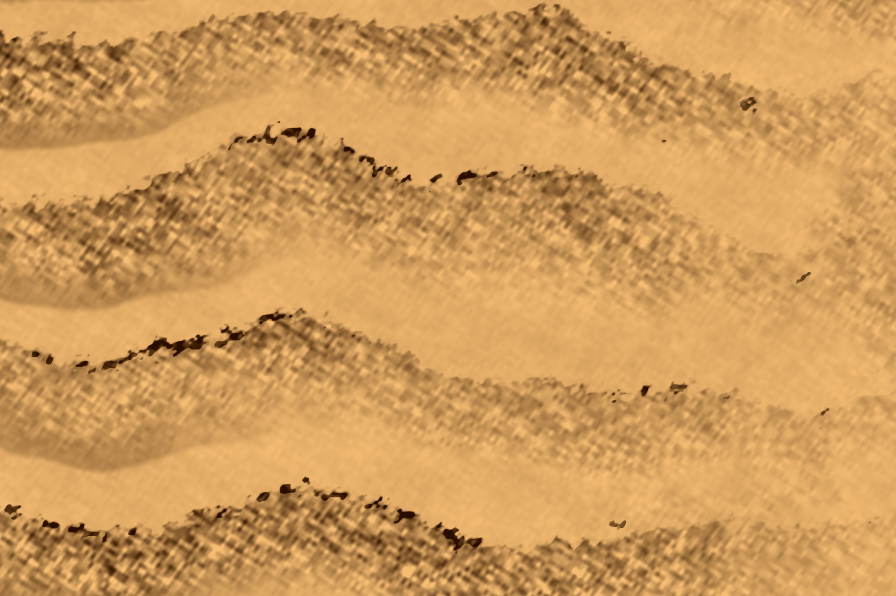
Give the GLSL for this texture, as a Shadertoy shader.

```glsl
// Wind-blown ochre sand: smooth pale ledges above ragged, dark, hatched slopes.
#define ROWS 4.0            // ledges over the canvas height
#define TILT 0.25           // downward drift of ledges to the right
#define WARP 1.1            // waviness of the ledges
#define GRAIN 0.62          // contrast of the hatched grain
#define SLOPE_SHADE 0.25    // darkness of the open slope
#define CREST_SHADE 0.30    // extra darkness below each crest
#define TUFT_SIZE 0.015     // size of the dark tufts
#define SPOTS 5             // lone tufts on the right
#define DARK_SAND vec3(0.34, 0.20, 0.07)
#define PALE_SAND vec3(0.93, 0.71, 0.43)

float hash(vec2 p) {
    return fract(sin(dot(p, vec2(127.1, 311.7))) * 43758.5453);
}

float noise(vec2 p) {
    vec2 i = floor(p), f = fract(p);
    f = f * f * (3.0 - 2.0 * f);
    return mix(mix(hash(i), hash(i + vec2(1, 0)), f.x),
               mix(hash(i + vec2(0, 1)), hash(i + vec2(1, 1)), f.x), f.y);
}

float fbm(vec2 p) {
    float sum = 0.0, weight = 0.53;
    for (int i = 0; i < 4; i++) {
        sum += weight * noise(p);
        p = mat2(1.6, 1.2, -1.2, 1.6) * p + 7.3;
        weight *= 0.5;
    }
    return sum;
}

// Two crossing sets of short strokes, centred on zero
float hatch(vec2 p) {
    float rising = noise(vec2(dot(p, vec2(0.6, 0.8)) * 75.0, dot(p, vec2(0.8, -0.6)) * 165.0));
    float falling = noise(vec2(dot(p, vec2(0.85, -0.53)) * 50.0, dot(p, vec2(0.53, 0.85)) * 130.0));
    return rising + falling - 1.0;
}

// Closeness to a few lone tufts on the right
float loneTufts(vec2 p, float aspect) {
    float near = 0.0;
    for (int i = 0; i < SPOTS; i++) {
        float id = float(i);
        vec2 centre = vec2(aspect * mix(0.68, 0.99, hash(vec2(id, 3.0))),
                           (id + hash(vec2(id, 8.0))) / float(SPOTS));
        vec2 away = (p - centre) / vec2(0.022, 0.028);
        near = max(near, exp(-dot(away, away)));
    }
    return near;
}

void mainImage(out vec4 fragColor, in vec2 fragCoord) {
    vec2 p = fragCoord / iResolution.y;
    float aspect = iResolution.x / iResolution.y;
    float across = p.x / aspect;

    // Ledge rows, counted from the top
    float phase = (1.0 - p.y) * ROWS - TILT * p.x
                + WARP * (fbm(p * vec2(1.7, 1.3) + 4.0) - 0.5) + 0.2;
    float row = floor(phase), f = fract(phase);
    float crest = mix(0.14, 0.50, noise(vec2(p.x * 3.2 + row * 5.7, row * 9.1)));
    float depth = (f - crest) / (1.0 - crest);

    // Ragged upper edge, fading foot
    float tuftNoise = 0.65 * noise(vec2(p.x - 0.4 * p.y, p.y) / TUFT_SIZE)
                    + 0.35 * noise(vec2(p.x - 0.4 * p.y, p.y) * 2.3 / TUFT_SIZE + 5.0);
    float raggedDepth = depth + 0.22 * (tuftNoise - 0.5);
    float cover = smoothstep(0.0, 0.07, raggedDepth) * (1.0 - smoothstep(0.4, 1.0, depth));
    float leftness = 1.0 - smoothstep(0.55, 0.95, across);
    float patches = smoothstep(0.25, 0.65, fbm(p * vec2(2.6, 3.5) + 21.0));
    float strength = mix(0.3, 1.0, leftness) * mix(0.55, 1.15, patches);

    // Pale ground with soft mottling
    float mottle = fbm(p * vec2(9.0, 16.0));
    float fine = hatch(p);
    float tone = 1.02 - 0.15 * mottle + 0.07 * fine;
    float dusting = smoothstep(0.42, 0.68, fbm(p * vec2(4.0, 7.0) + 40.0));
    tone -= dusting * (1.0 - leftness) * (0.09 - 0.2 * fine);

    // Hatched slope, darkest under the crest
    float below = max(depth, 0.0);
    tone -= cover * strength * (SLOPE_SHADE + CREST_SHADE * exp(-4.5 * below));
    tone += cover * strength * (GRAIN * fine + 0.35 * (fbm(p * vec2(38.0, 45.0)) - 0.5));

    // Smooth brown hollows at the left foot of the slopes
    float hollow = smoothstep(0.6, 0.92, f) * (1.0 - smoothstep(0.93, 0.99, f));
    tone -= 0.28 * hollow * (1.0 - smoothstep(0.1, 0.4, across));

    // Dark tufts along the crests and in lone spots
    float fromCrest = (depth - 0.05) / 0.11;
    float lush = smoothstep(0.35, 0.75, noise(vec2(p.x * 4.0 + row * 3.3, row * 7.7)));
    float presence = max(exp(-fromCrest * fromCrest) * lush * mix(0.5, 1.0, leftness),
                         loneTufts(p, aspect));
    float threshold = 1.0 - 0.5 * presence;
    tone -= 0.75 * smoothstep(threshold, threshold + 0.13, tuftNoise);

    fragColor = vec4(mix(DARK_SAND, PALE_SAND, clamp(tone, -0.3, 1.05)), 1.0);
}
```
